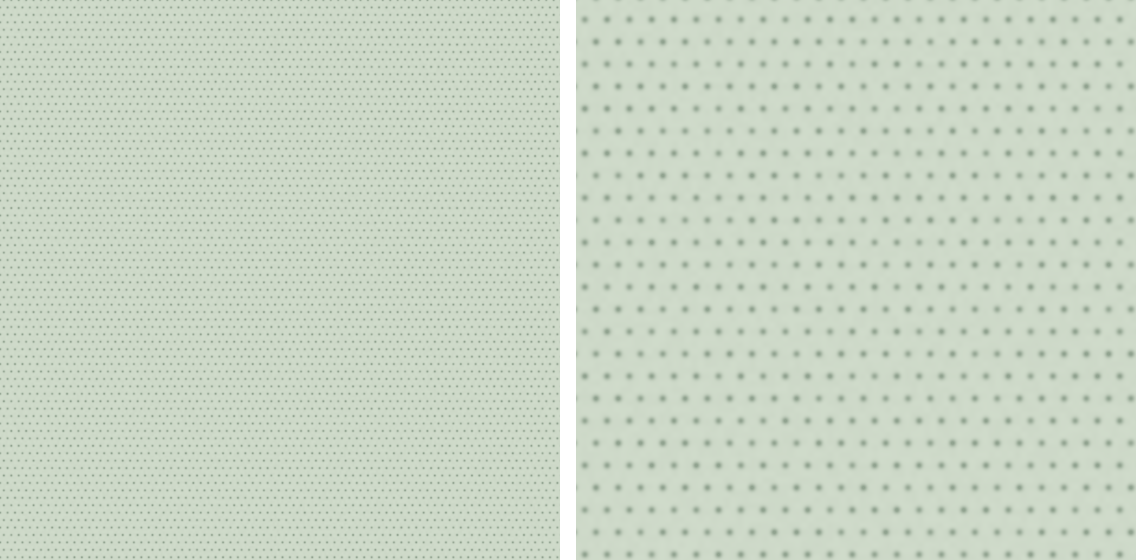
Left, the full canvas; right, a detail of the centre.
Give the GLSL for this pattern, as a WebGL 2 fragment shader.

```glsl
#version 300 es
precision highp float;
// Pale sage ground with small soft green dots in staggered rows.

uniform vec2 u_resolution;
out vec4 fragColor;

float hash(vec2 p) {
    vec3 q = fract(vec3(p.xyx) * 0.1031);
    q += dot(q, q.yzx + 33.33);
    return fract((q.x + q.y) * q.z);
}

float valueNoise(vec2 p) {
    vec2 cell = floor(p);
    vec2 f = fract(p);
    f = f * f * (3.0 - 2.0 * f);
    float low = mix(hash(cell), hash(cell + vec2(1.0, 0.0)), f.x);
    float high = mix(hash(cell + vec2(0.0, 1.0)), hash(cell + vec2(1.0, 1.0)), f.x);
    return mix(low, high, f.y);
}

void main() {
    vec2 uv = gl_FragCoord.xy / u_resolution;

    // Staggered lattice, rows counted from the top edge
    vec2 grid = vec2(uv.x, 1.0 - uv.y) * 75.37;
    float row = floor(grid.y + 0.5);
    float shift = 0.5 * (1.0 - mod(row, 2.0)) + 0.02;
    float column = floor(grid.x - shift + 0.5);
    vec2 offset = grid - vec2(column + shift, row);

    // Soft round dot, with slightly uneven ink
    float strength = 0.88 + 0.24 * hash(vec2(column, row) + 7.0);
    float dot_ = strength * exp(-dot(offset, offset) / 0.0238);

    // Faint paper mottling
    float mottle = valueNoise(uv * 260.0) - 0.5;
    vec3 ground = vec3(0.808, 0.853, 0.788) + 0.014 * mottle;
    vec3 ink = vec3(0.570, 0.640, 0.565);

    fragColor = vec4(mix(ground, ink, clamp(dot_, 0.0, 1.0)), 1.0);
}
```
